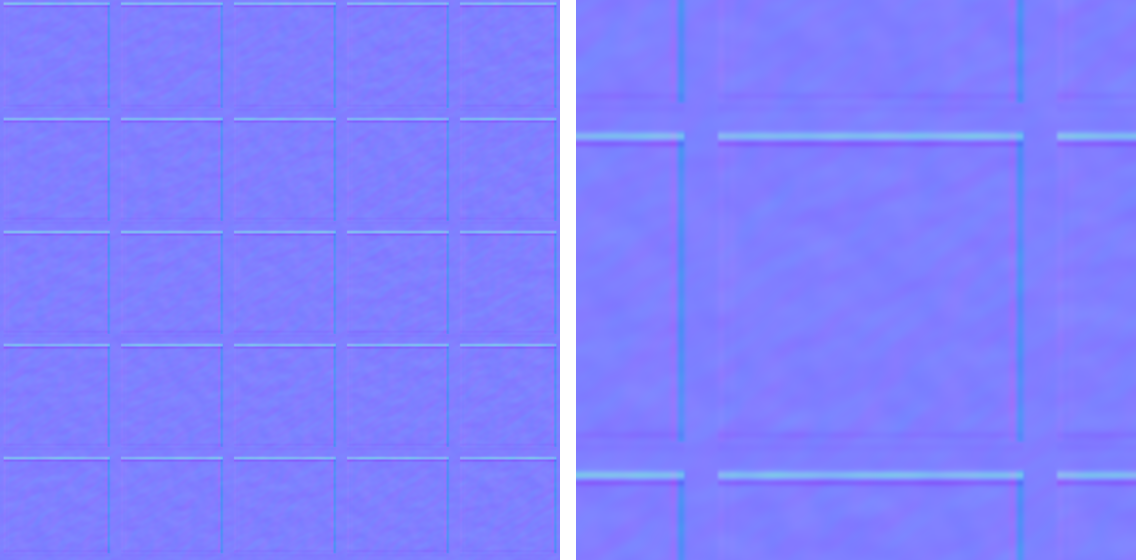
Left: the whole. Right: its middle third, enlarged.
Reproduce this texture map procedurally as a three.js fragment shader.

```glsl
// Tangent-space normal map of a 5 by 5 grid of square tiles with wide flat joints.
// Bevels are soft Gaussian bands along each tile side: strong at top and right, faint at
// left and bottom. Diagonally stretched gradient noise gives the worn surface its grain.

varying vec2 vUv;

#define TILES 5.0
#define PITCH 0.2018
#define TILE_SIZE vec2(0.1817, 0.1845)
#define GRID_START vec2(0.0143, 0.0082)
#define FIRST_EDGE vec2(0.0065, 0.0040)
#define LAST_EDGE vec2(0.9935, 0.9880)
#define TOP_TILT 0.46
#define RIGHT_TILT 0.36
#define FAINT_TILT 0.07
#define GRAIN_SCALE 44.0
#define GRAIN_HEIGHT 0.00085
#define JOINT_GRAIN 0.75

vec2 hashGradient(vec2 cell) {
  vec3 h = fract(vec3(cell.xyx) * vec3(0.1031, 0.1030, 0.0973));
  h += dot(h, h.yzx + 33.33);
  float angle = 6.2832 * fract((h.x + h.y) * h.z);
  return vec2(cos(angle), sin(angle));
}

float gradientNoise(vec2 p) {
  vec2 i = floor(p), f = fract(p);
  vec2 u = f * f * f * (f * (f * 6.0 - 15.0) + 10.0);
  vec2 e = vec2(1.0, 0.0);
  float a = dot(hashGradient(i), f);
  float b = dot(hashGradient(i + e), f - e);
  float c = dot(hashGradient(i + e.yx), f - e.yx);
  float d = dot(hashGradient(i + 1.0), f - 1.0);
  return mix(mix(a, b, u.x), mix(c, d, u.x), u.y);
}

// Grain height, stretched along the rising diagonal
float grain(vec2 uv) {
  vec2 q = vec2(dot(uv, vec2(0.80, 0.60)) * 0.6, dot(uv, vec2(-0.60, 0.80)));
  q *= GRAIN_SCALE;
  return gradientNoise(q) + 0.38 * gradientNoise(q * 2.1 + 17.3)
       + 0.5 * gradientNoise(q * 0.45 + 41.7);
}

vec2 grainSlope(vec2 uv) {
  vec2 e = vec2(0.0015, 0.0);
  return vec2(grain(uv + e) - grain(uv - e),
              grain(uv + e.yx) - grain(uv - e.yx)) / (2.0 * e.x);
}

// Soft line at a given distance from a side
float band(float d, float center, float width) {
  float t = (d - center) / width;
  return exp(-0.5 * t * t);
}

// One inside the span, with softened ends
float span(float fromStart, float toEnd) {
  return smoothstep(-0.0015, 0.0015, min(fromStart, toEnd));
}

void main() {
  // Tile bounds, measured from the upper left; outer tiles stop at the border
  vec2 p = vec2(vUv.x, 1.0 - vUv.y);
  vec2 joint = PITCH - TILE_SIZE;
  vec2 cell = clamp(floor((p - GRID_START + 0.5 * joint) / PITCH), 0.0, TILES - 1.0);
  vec2 lo = GRID_START + cell * PITCH;
  vec2 hi = min(lo + TILE_SIZE, LAST_EDGE);
  lo = mix(FIRST_EDGE, lo, step(0.5, cell));
  vec2 a = p - lo;
  vec2 b = hi - p;
  float across = span(a.x, b.x);
  float down = span(a.y, b.y);

  // Surface grain, weaker in the joints
  vec2 tilt = -GRAIN_HEIGHT * grainSlope(vUv) * mix(JOINT_GRAIN, 1.0, across * down);
  tilt += vec2(0.004, -0.004);

  // Top and right bevels: bright outer slope and a thin counter slope
  float wear = 1.0 + 0.15 * gradientNoise(p * 30.0);
  float top = band(a.y, 0.0026, 0.0019) * across * wear;
  float topInner = band(a.y, 0.0071, 0.0015) * across;
  float right = band(b.x, 0.0018, 0.0018) * down * wear;
  float rightInner = band(b.x, 0.0064, 0.0016) * down;
  tilt += top * vec2(0.0, TOP_TILT) - topInner * vec2(-0.02, 0.24);
  tilt += (1.0 - 0.7 * top) * right * vec2(-RIGHT_TILT, 0.12);
  tilt += rightInner * vec2(0.15, -0.08);

  // Left and bottom bevels: faint double lines
  float left = band(a.x, 0.0020, 0.0018) + 0.5 * band(a.x, 0.0085, 0.0016);
  float bottom = band(b.y, 0.0040, 0.0017) + 0.6 * band(b.y, -0.0035, 0.0018);
  tilt.x += FAINT_TILT * left * down;
  tilt.y -= FAINT_TILT * bottom * across;

  // Pack the unit normal into colour
  vec3 normal = vec3(tilt, sqrt(max(0.0, 1.0 - dot(tilt, tilt))));
  gl_FragColor = vec4(0.5 + 0.5 * normal, 1.0);
}
```
